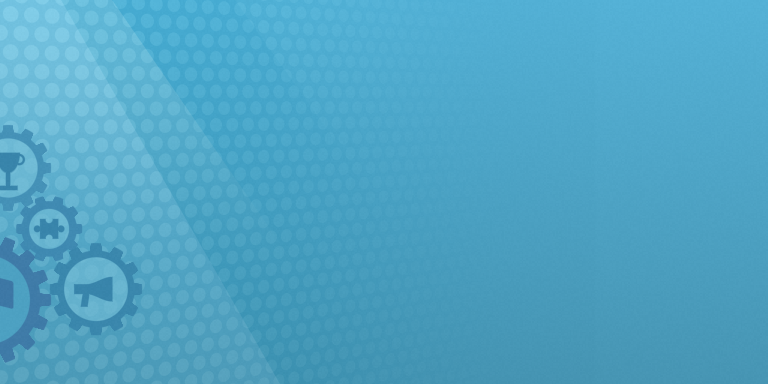
Reproduce this background procedurally as a WebGL 1 fragment shader.

```glsl
precision highp float;
// A blue gradient crossed by pale slanted sheets, with a receding dot grid and
// a cluster of gears at the left. Distance functions shape the gears and icons;
// a perspective divide bends the staggered dots toward a far vanishing point.
uniform vec2 u_resolution;

float fill(float d) {
  float blur = 0.8 / u_resolution.y;
  return 1.0 - smoothstep(-blur, blur, d);
}

float box(vec2 p, vec2 halfSize) {
  vec2 d = abs(p) - halfSize;
  return length(max(d, 0.0)) + min(max(d.x, d.y), 0.0);
}

float hash(vec2 p) {
  vec3 q = fract(p.xyx * 0.1031);
  q += dot(q, q.yzx + 33.33);
  return fract((q.x + q.y) * q.z);
}

float gear(vec2 p, float radius, float teeth) {
  float tooth = smoothstep(-0.45, 0.35, cos(atan(p.y, p.x) * teeth));
  return length(p) - radius * mix(0.84, 1.0, tooth);
}

float trophy(vec2 p) {
  float cup = max(length((p - vec2(0.0, 0.04)) * vec2(1.0, 0.58)) - 0.031, p.y - 0.04);
  float handles = abs(length(vec2(abs(p.x) - 0.029, p.y - 0.022)) - 0.012) - 0.003;
  float stem = box(p + vec2(0.0, 0.028), vec2(0.006, 0.024));
  float foot = box(p + vec2(0.0, 0.052), vec2(0.025, 0.006));
  return min(min(cup, handles), min(stem, foot));
}

float puzzle(vec2 p) {
  vec2 a = abs(p);
  float body = min(box(p, vec2(0.024, 0.026)), length(a - vec2(0.031, 0.0)) - 0.009);
  return max(body, 0.009 - length(a - vec2(0.0, 0.024)));
}

float megaphone(vec2 p) {
  float flare = mix(0.013, 0.032, smoothstep(-0.025, 0.04, p.x));
  float horn = max(abs(p.y) - flare, abs(p.x + 0.007) - 0.05);
  float grip = box(p + vec2(0.024 - 0.15 * p.y, 0.027), vec2(0.009, 0.019));
  return min(horn, grip);
}

// Lays a toothed ring around a tinted disc.
vec3 paintGear(vec3 base, vec2 p, float radius, float hole, float teeth, vec3 ring, vec3 disc) {
  base = mix(base, ring, 0.93 * fill(gear(p, radius, teeth)));
  return mix(base, disc, fill(length(p) - hole));
}

void main() {
  vec2 p = gl_FragCoord.xy / u_resolution.y;
  float down = 1.0 - p.y;

  // Vertical gradient, more saturated toward the left
  vec3 color = mix(vec3(0.325, 0.69, 0.835), vec3(0.272, 0.58, 0.698), down);
  color -= vec3(0.05, 0.018, 0.012) * (1.0 - smoothstep(0.4, 1.5, p.x));
  color += 0.005 * smoothstep(1.545, 1.555, p.x);

  // Slanted translucent sheets
  float nearSheet = fill(p.x - 0.159 - 0.57 * down);
  float topSheet = fill(p.x - 0.292 - 0.69 * down) * (1.0 - smoothstep(0.1, 0.75, down));
  float farSheet = 1.0 - fill(p.x - 0.612 - 0.71 * down);
  farSheet *= (1.0 - smoothstep(0.0, 0.55, down)) * (1.0 - smoothstep(0.7, 1.4, p.x));
  color += vec3(0.07, 0.04, 0.033) * nearSheet;
  color += vec3(0.10, 0.05, 0.025) * topSheet;
  color += vec3(0.025, 0.015, 0.01) * farSheet;

  // Staggered dots in perspective
  float depth = 1.0 - p.x / 4.45;
  vec2 grid = vec2(p.x / depth, (p.y - 0.74) / depth) / vec2(0.056, 0.05);
  grid.x += 0.5 * mod(floor(grid.y), 2.0);
  vec2 cell = (fract(grid) - 0.5) * vec2(0.056, 0.05);
  float dotMask = 1.0 - smoothstep(0.0185, 0.0225, length(cell));
  float dotFade = 1.0 - smoothstep(0.15, 1.45, p.x);
  color += vec3(0.06, 0.042, 0.03) * dotMask * dotFade;

  // Gears and their icons
  vec3 navy = vec3(0.24, 0.47, 0.65);
  vec3 steel = vec3(0.22, 0.52, 0.67);
  vec3 pale = mix(color, vec3(0.45, 0.74, 0.84), 0.6);
  vec2 cupPos = p - vec2(0.021, 0.5625);
  vec2 puzzlePos = p - vec2(0.128, 0.404);
  vec2 hornPos = p - vec2(0.25, 0.247);
  vec2 bigPos = p - vec2(-0.039, 0.219);
  color = paintGear(color, cupPos, 0.112, 0.077, 12.0, vec3(0.26, 0.56, 0.71), pale);
  color = mix(color, steel, fill(trophy(cupPos)));
  color = paintGear(color, puzzlePos, 0.086, 0.052, 10.0, vec3(0.24, 0.53, 0.69), pale);
  color = mix(color, steel, fill(puzzle(puzzlePos)));
  color = paintGear(color, hornPos, 0.12, 0.083, 12.0, steel, pale);
  color = mix(color, steel, fill(megaphone(hornPos)));
  color = paintGear(color, bigPos, 0.172, 0.117, 16.0, navy, vec3(0.30, 0.63, 0.76));
  vec2 blockPos = bigPos - vec2(0.05, 0.018);
  color = mix(color, navy, fill(box(blockPos + vec2(0.0, 0.25 * blockPos.x), vec2(0.018, 0.03)) - 0.006));

  // Fine grain
  color += 0.012 * (hash(floor(p * 256.0)) - 0.5);
  gl_FragColor = vec4(color, 1.0);
}
```
